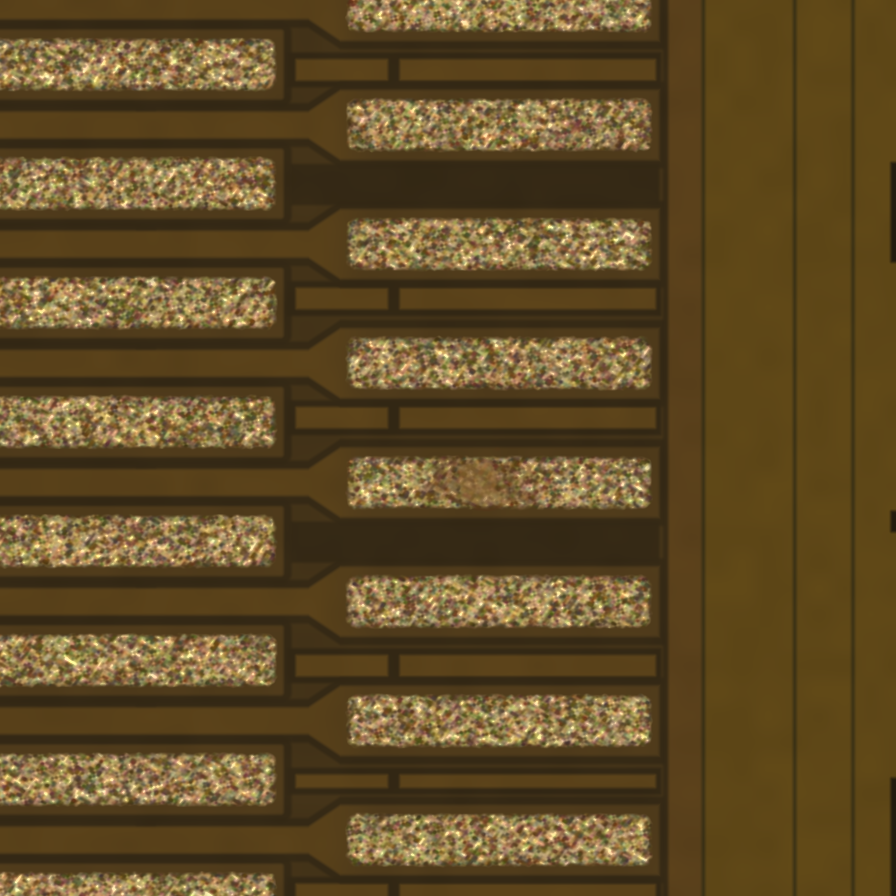
Write a WebGL 2 fragment shader that draws this pattern.

```glsl
#version 300 es
precision highp float;
// Staggered rows of grainy bond pads with tapered traces, beside vertical bus strips.

#define PITCH 13.3        // row spacing, in hundredths of the canvas
#define RIGHT_ROW 0.65    // height of first right-hand pad, from the top
#define LEFT_ROW 7.2      // height of first left-hand pad, from the top
#define PAD_HALF 2.8      // half height of a pad
#define RIM_HALF 3.85     // half height of the metal rim
#define TRACE_HALF 1.45   // half height of a trace
#define BUS_X 74.3        // left side of the bus strips
#define SOFTNESS 0.28     // edge blur
#define GRAIN 1.65        // grain cells per unit

uniform vec2 u_resolution;
out vec4 fragColor;

const vec3 METAL = vec3(0.37, 0.27, 0.105);
const vec3 RIM   = vec3(0.31, 0.23, 0.105);
const vec3 GAP   = vec3(0.265, 0.20, 0.095);
const vec3 DARK  = vec3(0.20, 0.155, 0.08);
const vec3 GROOVE = vec3(0.20, 0.175, 0.08);
const vec3 PAD_LOW  = vec3(0.37, 0.28, 0.15);
const vec3 PAD_HIGH = vec3(0.84, 0.73, 0.49);

float hash(vec2 p) {
  vec3 q = fract(vec3(p.xyx) * 0.1031);
  q += dot(q, q.yzx + 33.33);
  return fract((q.x + q.y) * q.z);
}

float noise(vec2 p) {
  vec2 i = floor(p), f = fract(p);
  f = f * f * (3.0 - 2.0 * f);
  return mix(mix(hash(i), hash(i + vec2(1, 0)), f.x),
             mix(hash(i + vec2(0, 1)), hash(i + vec2(1, 1)), f.x), f.y);
}

// Rounded box distance
float box(vec2 p, vec2 halfSize, float r) {
  vec2 d = abs(p) - halfSize + r;
  return length(max(d, 0.0)) + min(max(d.x, d.y), 0.0) - r;
}

// Coverage of a shape with soft edges
float fill(float d) {
  float s = max(SOFTNESS, 75.0 / u_resolution.y);
  return 1.0 - smoothstep(-s, s, d);
}

// Box given by its left, right, centre height and half height
float bar(vec2 p, float x0, float x1, float y, float h) {
  return box(p - vec2(0.5 * (x0 + x1), y), vec2(0.5 * (x1 - x0), h), 0.15);
}

// Rough pad surface: two scales of slanted grain with coloured glints
vec3 padSurface(vec2 p) {
  vec2 q = mat2(0.85, -0.5, 0.6, 0.9) * p * GRAIN + 40.0;
  float g = 0.6 * noise(q) + 0.4 * noise(q * 1.9 + 17.0);
  vec3 tint = vec3(noise(q * 1.2 + 60.0), noise(q * 1.2 + 120.0), noise(q * 1.2 + 190.0)) - 0.5;
  vec3 c = mix(PAD_LOW, PAD_HIGH, smoothstep(0.12, 0.92, g));
  c += tint * vec3(0.17, 0.13, 0.16);
  return c + vec3(0.22, 0.21, 0.17) * smoothstep(0.72, 0.92, g);
}

// Scuffed spot on one pad: pale centre with reddish brown flanks
vec3 scuff(vec3 c, vec2 p) {
  vec2 q = p - vec2(53.6, 53.9);
  float ragged = noise(p * 0.9 + 7.0) - 0.5;
  float halo = fill(length(q / vec2(6.3, 3.2)) * 3.0 - 2.8 + 2.0 * ragged);
  float core = fill(length(q / vec2(3.0, 2.5)) * 2.5 - 2.2 + 1.6 * ragged);
  c = mix(c, c * 0.45 + vec3(0.19, 0.11, 0.05), 0.75 * halo);
  return mix(c, c * 0.45 + vec3(0.32, 0.25, 0.13), 0.8 * core);
}

vec3 padArea(vec2 p) {
  float rowR = floor((p.y - RIGHT_ROW) / PITCH + 0.5);
  float rowL = floor((p.y - LEFT_ROW) / PITCH + 0.5);
  vec2 r = vec2(p.x, p.y - RIGHT_ROW - rowR * PITCH);
  vec2 l = vec2(p.x, p.y - LEFT_ROW - rowL * PITCH);
  vec3 c = GAP;

  // Link bars, or an empty dark slot in some rows
  if (mod(rowL, 3.0) == 1.0 && rowL < 6.0) {
    c = mix(c, DARK, 0.9 * fill(bar(l, 32.4, 73.6, 0.1, 2.3)));
  } else {
    float y = 0.6 * cos(rowL * 1.2566);
    float h = rowL == 6.0 ? 0.75 : 1.2;
    c = mix(c, DARK, fill(bar(l, 32.0, 73.8, y, h + 0.75)));
    float links = min(bar(l, 33.0, 43.3, y, h), bar(l, 44.6, 73.2, y, h));
    c = mix(c, METAL * 0.96, fill(links));
  }

  // Left rims with a shadow line around them
  float rimL = box(l - vec2(5.0, 0), vec2(26.6, RIM_HALF), 0.3);
  c = mix(c, DARK, 0.85 * fill(abs(rimL - 0.5) - 0.45));
  c = mix(c, RIM, fill(rimL));

  // Traces that widen into the right rims
  float widen = clamp((r.x - 34.4) / 3.6, 0.0, 1.0);
  float plate = max(abs(r.y) - mix(TRACE_HALF, RIM_HALF, widen), r.x - 73.5);
  c = mix(c, DARK, 0.85 * fill(abs(plate - 0.55) - 0.45));
  c = mix(c, mix(METAL * 0.94, RIM, smoothstep(35.0, 42.0, r.x)), fill(plate));

  // Small residue specks below the traces
  c = mix(c, DARK, 0.7 * fill(bar(r, 15.2, 17.4, -1.9, 0.3)));

  // Pads, darker towards their outline
  float pad = min(box(l - vec2(5.0, 0), vec2(25.7, PAD_HALF), 1.0),
                  box(r - vec2(55.7, 0), vec2(16.9, PAD_HALF), 1.0));
  vec3 surface = padSurface(p) * mix(0.82, 1.0, smoothstep(0.0, -0.8, pad));
  c = mix(c, surface, fill(pad + 0.25 * (noise(p * 2.0) - 0.5)));
  return scuff(c, p);
}

vec3 busStrips(vec2 p) {
  vec3 c = mix(METAL * vec3(0.95, 0.93, 1.0), METAL * vec3(1.0, 1.03, 0.85), fill(78.5 - p.x));
  float groove = min(abs(p.x - 78.5), min(abs(p.x - 88.7), abs(p.x - 95.2))) - 0.2;
  c = mix(c, GROOVE, 0.85 * fill(groove));
  float notch = min(bar(p, 99.4, 102.0, 23.7, 5.6),
                min(bar(p, 99.4, 102.0, 58.2, 1.2), bar(p, 99.4, 102.0, 94.0, 7.2)));
  return mix(c, DARK * 0.7, fill(notch));
}

void main() {
  vec2 uv = gl_FragCoord.xy / u_resolution;
  vec2 p = vec2(uv.x, 1.0 - uv.y) * 100.0;
  vec3 c = mix(padArea(p), busStrips(p), fill(BUS_X - p.x));
  c = mix(c, DARK, 0.85 * fill(abs(p.x - BUS_X) - 0.3));
  c *= 0.97 + 0.06 * noise(p * 0.35 + 9.0);   // uneven light
  fragColor = vec4(c, 1.0);
}
```
